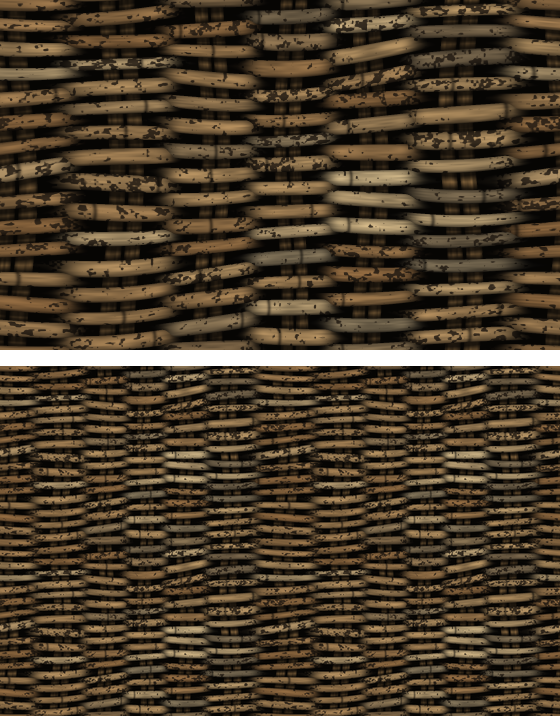
Top, the tile; bottom, the same tile 2 across and 2 down.
Give the GLSL for this texture, as a Shadertoy shader.

```glsl
const float TAU = 6.2831853;
const float STAKES = 6.0;          // uprights across, even so the weave closes
const float ROWS = 28.0;           // woven rods down, even for the same reason
const float WRAP = 32.0;           // noise cells before the grain repeats
const float ROD_RADIUS = 0.58;     // in rows
const float STAKE_RADIUS = 0.08;   // in stake spacings
const float STAKE_SPLIT = 0.095;   // half distance between paired sticks
const float STAKE_DEPTH = -0.25;
const float ROUNDNESS = 0.6;
const int SAMPLES = 3;             // antialiasing grid per pixel

const vec3 GAP = vec3(0.050, 0.038, 0.027);
const vec3 BROWN = vec3(0.52, 0.38, 0.23);
const vec3 STRAW = vec3(0.65, 0.53, 0.36);
const vec3 PALE = vec3(0.74, 0.66, 0.50);
const vec3 GREY = vec3(0.38, 0.34, 0.27);
const vec3 BARK = vec3(0.13, 0.10, 0.07);
const vec3 STAKE = vec3(0.50, 0.38, 0.23);

vec3 hash3(vec2 p) {
    vec3 q = fract(p.xyx * vec3(0.1031, 0.1030, 0.0973));
    q += dot(q, q.yxz + 33.33);
    return fract((q.xxy + q.yzz) * q.zyx);
}

float noise(vec2 p) {
    vec2 i = floor(p), f = fract(p);
    f = f * f * (3.0 - 2.0 * f);
    vec2 a = mod(i, WRAP), b = mod(i + 1.0, WRAP);
    return mix(mix(hash3(a).x, hash3(vec2(b.x, a.y)).x, f.x),
               mix(hash3(vec2(a.x, b.y)).x, hash3(b).x, f.x), f.y);
}

float profile(float d) {
    return sqrt(max(1.0 - d * d, 0.0));
}

// Wood of one rod: s runs along it, d across it
vec3 rodColor(float s, float d, vec2 id) {
    vec3 pick = hash3(id + 71.0);
    vec3 worn = hash3(id + 133.0);
    vec2 offset = floor(pick.xy * WRAP);
    vec3 wood = mix(BROWN, STRAW, pick.x);
    wood = mix(wood, PALE, 0.8 * smoothstep(0.6, 1.0, pick.y));
    wood = mix(wood, GREY, 0.75 * smoothstep(0.8, 0.95, pick.z));

    // Long grain and broad stains
    float grain = noise(vec2(s * 5.0, d * 4.5) + offset);
    float stain = noise(vec2(s * 3.0, d * 0.8) + offset.yx);
    wood *= 0.72 + 0.28 * grain + 0.22 * stain;

    // Peeling bark, heavier on some rods and towards the ends
    float patches = noise(vec2(s * 13.0, d * 2.2) + offset.yx);
    float specks = noise(vec2(s * 42.0, d * 4.0) + offset);
    float wear = 0.24 * worn.x * worn.x - 0.12 + 0.12 * s * s;
    float bark = smoothstep(0.60, 0.72, 0.6 * patches + 0.4 * specks + wear);
    wood = mix(wood, BARK, 0.85 * bark);

    // Dark ring at a node
    float ring = (s - worn.y + 0.5 + 0.012 * d * d) / 0.022;
    return wood * (1.0 - 0.5 * step(0.55, worn.z) * exp(-ring * ring));
}

vec3 weave(vec2 p) {
    float u = p.x * STAKES - 0.12 - 0.2 * sin(TAU * (p.x - 0.02));
    float v = p.y * ROWS - 0.9 + 0.3 * sin(TAU * (p.x + p.y))
            + 0.2 * sin(TAU * (2.0 * p.x - p.y));

    // Paired upright sticks
    float post = floor(u + 0.5);
    float phase = hash3(vec2(mod(post, STAKES), 7.0)).x;
    float across = u - post + 0.05 * sin(TAU * (p.y + phase));
    float stickD = (abs(across) - STAKE_SPLIT) / STAKE_RADIUS;
    float depth = -1.0, top = -1.0;
    vec3 color = GAP;
    if (abs(stickD) < 1.0) {
        float grain = noise(vec2(across * 50.0 + phase * WRAP, p.y * WRAP));
        color = STAKE * (0.65 + 0.5 * grain) * (0.25 + 0.75 * profile(stickD));
        depth = STAKE_DEPTH;
        top = depth + 0.3 * profile(stickD);
    }

    // Rods in front of alternate stakes; keep the highest
    float blocker = -1.0, rodS = 0.0, rodD = 2.0;
    vec2 rodId = vec2(0.0);
    for (int i = -3; i <= 3; i++) {
        float row = floor(v + 0.5) + float(i);
        float start = u - 1.0 + mod(row, 2.0);
        float span = floor(0.5 * start + 0.5);
        float s = start - 2.0 * span;
        vec2 id = vec2(mod(row, ROWS), mod(span, 0.5 * STAKES));
        vec3 vary = hash3(id + 17.0);
        float tilt = 0.25 + 0.7 * (vary.x - 0.5);
        float center = row + 0.4 * (vary.y - 0.5) + tilt * s + 0.3 * s * s;
        float radius = ROD_RADIUS * (0.84 + 0.32 * vary.z) * (1.0 - 0.15 * s * s);
        float d = (v - center) / radius;
        float z = cos(0.5 * TAU * s);
        blocker = max(blocker, z - 1.1 * max(abs(d + 0.15) - 1.15, 0.0));
        float height = z + ROUNDNESS * profile(d);
        if (abs(d) < 1.0 && height > top) {
            top = height;
            depth = z;
            rodS = s;
            rodD = d;
            rodId = id;
        }
    }

    // Light from above, fading into the depth of the weave
    if (abs(rodD) < 1.0) {
        float light = 0.22 + 0.78 * profile(rodD) + 0.13 * rodD;
        color = rodColor(rodS, rodD, rodId) * light;
        color *= mix(0.12, 1.0, smoothstep(-0.6, 0.5, depth));
    }
    float shadow = clamp(blocker - depth, 0.0, 1.0);
    return max(color * (1.0 - 0.75 * shadow), 0.5 * GAP);
}

void mainImage(out vec4 fragColor, in vec2 fragCoord) {
    vec3 sum = vec3(0.0);
    for (int j = 0; j < SAMPLES * SAMPLES; j++) {
        vec2 cell = vec2(float(j % SAMPLES), float(j / SAMPLES));
        vec2 jitter = (cell + 0.5) / float(SAMPLES) - 0.5;
        sum += weave((fragCoord + jitter) / iResolution.xy);
    }
    fragColor = vec4(sum / float(SAMPLES * SAMPLES), 1.0);
}
```
